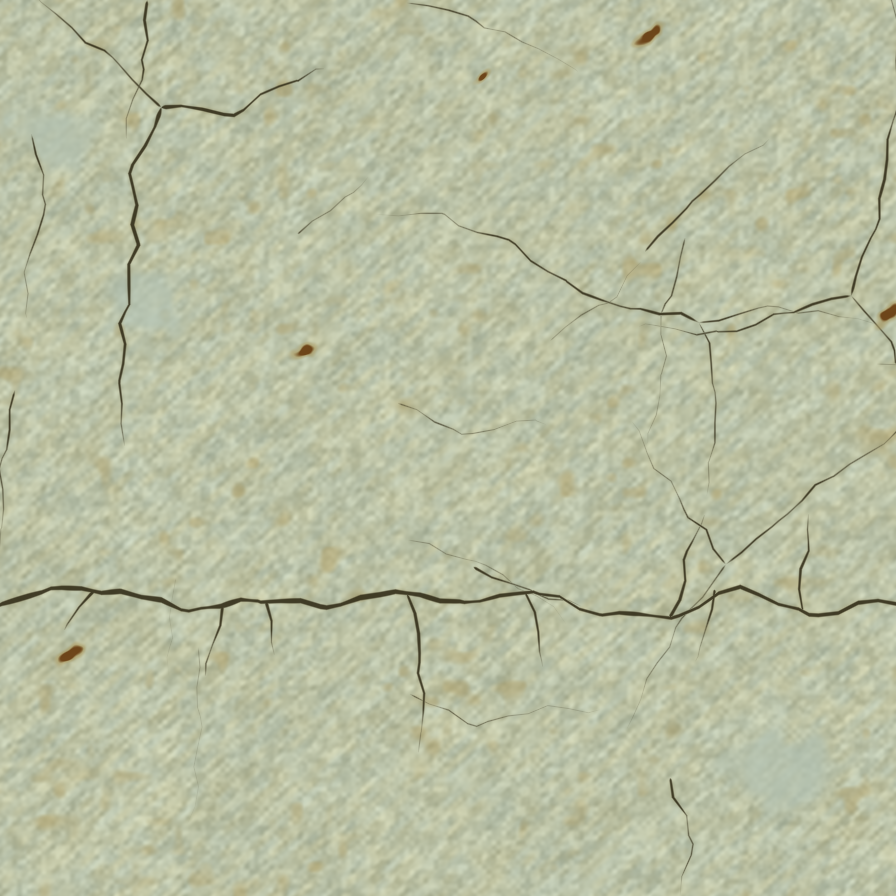
This texture is drawn by a Shadertoy shader. Its source:

```glsl
// Pale sage plaster with diagonal grain, dark branching cracks and small rust spots.
#define BASE vec3(0.735, 0.76, 0.65)
#define CRACK_COLOR vec3(0.19, 0.17, 0.09)
#define OCHRE vec3(0.66, 0.58, 0.34)
#define RUST vec3(0.40, 0.23, 0.06)
#define PALE_BLUE vec3(0.70, 0.76, 0.70)
#define GRAIN_ANGLE 0.75
#define GRAIN_CONTRAST 0.105
#define MAIN_WIDTH 0.0025
#define SCATTER_WIDTH 0.0014
#define SEAM_Y 0.315

float hash(vec2 p) {
    return fract(sin(dot(p, vec2(127.1, 311.7))) * 43758.5453);
}

float noise(vec2 p) {
    vec2 i = floor(p), f = fract(p);
    f = f * f * (3.0 - 2.0 * f);
    return mix(mix(hash(i), hash(i + vec2(1, 0)), f.x),
               mix(hash(i + vec2(0, 1)), hash(i + vec2(1, 1)), f.x), f.y);
}

// Turns p into a frame whose x axis points along the angle
vec2 along(vec2 p, float angle) {
    vec2 dir = vec2(cos(angle), sin(angle));
    return vec2(dot(p, dir), dot(p, vec2(-dir.y, dir.x)));
}

// Straight pieces between random heights
float kinked(float x, float seed) {
    float i = floor(x);
    return mix(hash(vec2(i, seed)), hash(vec2(i + 1.0, seed)), x - i) - 0.5;
}

float crackPath(float x, float seed) {
    return 0.036 * (kinked(x * 13.0, seed) - kinked(0.0, seed))
         + 0.009 * (kinked(x * 45.0, seed + 7.0) - kinked(0.0, seed + 7.0));
}

// One tapering crack: x is the dark core, y a soft brown fringe
vec2 crack(vec2 p, vec2 start, float angle, float len, float width, float seed) {
    vec2 q = along(p - start, angle);
    float t = q.x / len;
    if (t < 0.0 || t > 1.0 || abs(q.y) > 0.07) return vec2(0);
    float d = abs(q.y - crackPath(q.x, seed));
    float w = width * sqrt(1.0 - t) * smoothstep(-0.01, 0.03, t);
    w *= 0.55 + 0.8 * noise(vec2(q.x * 40.0, seed));
    float edge = max(0.0011, 0.6 / iResolution.y);
    float core = (1.0 - smoothstep(w - edge, w + edge, d)) * min(1.0, w / 0.0009);
    float fringe = (1.0 - smoothstep(0.0, 0.006, d)) * min(1.0, w / 0.002);
    return vec2(core, fringe);
}

vec2 allCracks(vec2 p) {
    // Long horizontal seam and its offshoots
    vec2 c = crack(p, vec2(-0.02, SEAM_Y), 0.0, 1.5, MAIN_WIDTH * 1.15, 3.0);
    for (int i = 0; i < 7; i++) {
        float s = float(i) + 20.0, x = (float(i) + hash(vec2(s, 1))) / 7.0;
        vec2 start = vec2(x - 0.02, SEAM_Y + crackPath(x, 3.0));
        float side = hash(vec2(s, 2)) < 0.7 ? -1.0 : 1.0;
        float angle = side * (1.6 + 0.8 * (hash(vec2(s, 3)) - 0.5));
        float len = mix(0.05, 0.24, hash(vec2(s, 4)));
        c = max(c, crack(p, start, angle, len, SCATTER_WIDTH * 1.1, s));
    }
    // Junctions with three arms: position, first angle, width share
    vec4 joints[4] = vec4[4](vec4(0.18, 0.88, -1.67, 0.95), vec4(0.95, 0.67, 1.45, 0.6),
                             vec4(0.78, 0.64, 2.8, 0.5), vec4(0.81, 0.37, 0.66, 0.45));
    for (int i = 0; i < 12; i++) {
        vec4 j = joints[i / 3];
        float arm = float(i % 3), s = float(i) + 50.0;
        float angle = j.z + arm * 2.09 - min(arm, 1.0) * 0.7 * hash(vec2(s, 1));
        float len = mix(0.38, 0.15 + 0.1 * hash(vec2(s, 2)), min(arm, 1.0));
        c = max(c, crack(p, j.xy, angle, len, MAIN_WIDTH * j.w * (1.0 - 0.2 * arm), s));
    }
    // Scattered hairlines: mostly steep, some shallow, a few rising
    for (int i = 0; i < 20; i++) {
        float s = float(i) + 80.0;
        vec2 cell = vec2(i % 4, i / 4);
        vec2 start = (cell + vec2(hash(vec2(s, 1)), 0.4 + hash(vec2(s, 2)))) / vec2(4, 5);
        float kind = hash(vec2(s, 3));
        float angle = kind < 0.55 ? -1.65 : (kind < 0.8 ? -0.3 : 0.65);
        angle += 0.5 * (hash(vec2(s, 4)) - 0.5);
        float len = mix(0.07, 0.24, hash(vec2(s, 5)));
        float width = SCATTER_WIDTH * mix(0.2, 1.0, hash(vec2(s, 6)));
        c = max(c, crack(p, start, angle, len, width, s));
    }
    return c;
}

void mainImage(out vec4 fragColor, in vec2 fragCoord) {
    vec2 p = fragCoord / iResolution.y;
    vec2 g = along(p, GRAIN_ANGLE);

    // Diagonal grain, fine speckle and slight colour drift
    float grain = noise(g * vec2(75, 190)) - 0.5 + 0.85 * (noise(p * 185.0 + 31.0) - 0.5);
    grain += 0.3 * (noise(g * vec2(16, 34) + 9.0) - 0.5);
    vec3 col = BASE + GRAIN_CONTRAST * grain;
    col += vec3(0.03, 0.0, -0.045) * (noise(g * vec2(50, 110) + 57.0) - 0.5);

    // Faint ochre stains and bluish worn patches
    float stain = noise(g * vec2(17, 32) + 70.0) * noise(p * 60.0 + 13.0);
    col = mix(col, OCHRE, 0.4 * smoothstep(0.42, 0.8, stain));
    for (int i = 0; i < 3; i++) {
        vec2 center = vec2(hash(vec2(i, 5)), (float(i) + hash(vec2(i, 6))) / 3.0);
        float d = length((p - center) * vec2(0.8, 1.0)) + 0.04 * (noise(p * 35.0) - 0.5);
        col = mix(col, PALE_BLUE, 0.65 * (1.0 - smoothstep(0.025, 0.05, d)));
    }

    // Cracks with a brown fringe
    vec2 c = allCracks(p);
    col = mix(col, OCHRE * 0.8, 0.22 * c.y);
    col = mix(col, CRACK_COLOR, 0.88 * c.x);

    // Slanted rust flecks with ochre rims
    for (int i = 0; i < 5; i++) {
        float s = float(i) + 140.0;
        vec2 center = vec2((float(i) + hash(vec2(s, 1))) / 5.0, hash(vec2(s, 2)));
        vec2 q = along(p - center, 0.6 + 0.5 * (hash(vec2(s, 3)) - 0.5));
        float size = mix(0.008, 0.017, hash(vec2(s, 4)));
        float d = length(q * vec2(1.0, 2.4)) / size + 0.7 * (noise(p * 120.0) - 0.5);
        col = mix(col, OCHRE, 0.6 * (1.0 - smoothstep(0.8, 1.6, d)));
        col = mix(col, RUST, 0.9 * (1.0 - smoothstep(0.6, 1.0, d)));
    }
    fragColor = vec4(clamp(col, 0.0, 1.0), 1.0);
}
```
